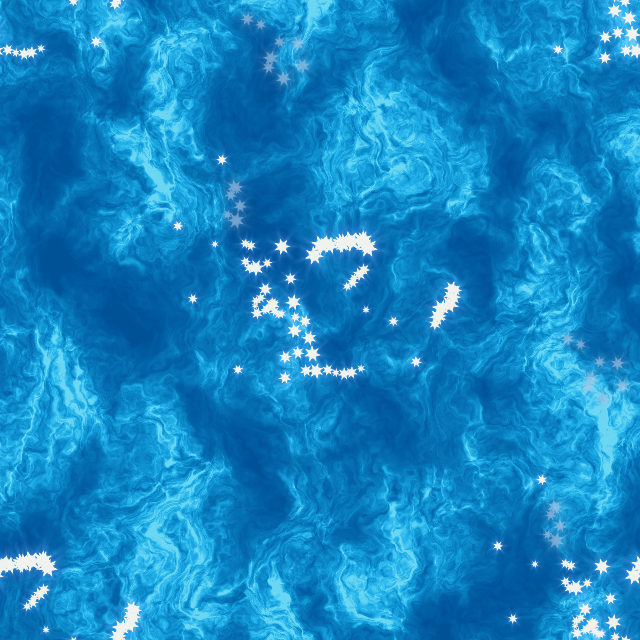
Write a Shadertoy shader that draws this texture.

```glsl
// Clear blue rippling water with pale light veins and clusters of star-shaped sun glints.

const vec3 ABYSS  = vec3(0.00, 0.32, 0.59);
const vec3 DEEP   = vec3(0.01, 0.38, 0.65);
const vec3 BLUE   = vec3(0.03, 0.49, 0.74);
const vec3 AZURE  = vec3(0.07, 0.60, 0.84);
const vec3 CYAN   = vec3(0.16, 0.72, 0.93);
const vec3 FOAM   = vec3(0.42, 0.84, 0.95);
const vec3 HALO   = vec3(0.36, 0.66, 0.98);
const vec3 HAZE   = vec3(0.66, 0.77, 0.90);
const vec3 GLINT  = vec3(0.94, 0.95, 0.93);

vec2 hash22(vec2 p) {
    vec3 q = fract(p.xyx * vec3(0.1031, 0.1030, 0.0973));
    q += dot(q, q.yzx + 33.33);
    return fract((q.xx + q.yz) * q.zy);
}

float cornerSlope(vec2 cell, vec2 corner, vec2 f) {
    return dot(hash22(cell + corner) * 2.0 - 1.0, f - corner);
}

float gradientNoise(vec2 p) {
    vec2 i = floor(p), f = p - i;
    vec2 u = f * f * f * (f * (f * 6.0 - 15.0) + 10.0);
    float low  = mix(cornerSlope(i, vec2(0, 0), f), cornerSlope(i, vec2(1, 0), f), u.x);
    float high = mix(cornerSlope(i, vec2(0, 1), f), cornerSlope(i, vec2(1, 1), f), u.x);
    return mix(low, high, u.y);
}

// Layered noise scaled to a standard deviation near one
float fbm(vec2 p, float gain) {
    float sum = 0.0, power = 0.0, amp = 1.0;
    for (int i = 0; i < 5; i++) {
        sum += amp * gradientNoise(p);
        power += amp * amp;
        amp *= gain;
        p = mat2(1.6, 1.2, -1.2, 1.6) * p + 17.3;
    }
    return 5.7 * sum / sqrt(power);
}

// Thin bright lines along the zero contours of a noise field
float veins(vec2 p, float sharpness, float gain) {
    return exp(-abs(fbm(p, gain)) * sharpness);
}

// Brightness of the water, from about -2 (deep) to 2 (lit)
float waterLight(vec2 p) {
    vec2 warp = vec2(fbm(p * 6.0 + 40.0, 0.5), fbm(p * 6.0 + 71.0, 0.5));
    vec2 q = p + 0.016 * warp;
    float broad = fbm(q * vec2(6.2, 4.4) + 90.0, 0.56);
    float ripple = fbm(q * vec2(38.0, 26.0) + 9.0 + warp, 0.65);
    float lit = smoothstep(-1.1, 0.9, broad);
    float strands = veins(q * vec2(6.5, 3.6) + 130.0, 8.0, 0.48);
    float web = veins(q * vec2(17.0, 11.0) + 210.0, 4.5, 0.55);
    return 0.74 * broad + mix(0.14, 0.42, lit) * ripple
         + 1.5 * strands * mix(0.15, 1.0, lit) + 0.8 * web * lit - 0.26;
}

float ramp(float a, float b, float x) {
    return clamp((x - a) / (b - a), 0.0, 1.0);
}

vec3 waterColor(float light) {
    vec3 c = mix(ABYSS, DEEP, ramp(-1.9, -1.04, light));
    c = mix(c, BLUE, ramp(-1.04, -0.08, light));
    c = mix(c, AZURE, ramp(-0.08, 0.66, light));
    c = mix(c, CYAN, ramp(0.66, 1.34, light));
    return mix(c, FOAM, ramp(1.34, 2.1, light));
}

// Shortest offset on a half-staggered repeat of the canvas
vec2 nearestCopy(vec2 d) {
    vec2 a = d - floor(d + 0.5);
    vec2 b = d - 0.5 - floor(d);
    return dot(a, a) < dot(b, b) ? a : b;
}

// x: solid star, y: surrounding glow with rays
vec2 sparkle(vec2 d, float size, float turn) {
    float r = length(d);
    float spike = pow(0.5 + 0.5 * cos(7.0 * atan(d.y, d.x) + turn), 3.0);
    float rim = size * (0.72 + 0.5 * spike);
    float core = 1.0 - smoothstep(rim - 0.0016, rim + 0.0016, r);
    float reach = size * (1.25 + 0.7 * spike);
    return vec2(core, exp(-r * r / (reach * reach)));
}

// Stars strewn along a sagging line
vec2 starRow(vec2 p, vec2 a, vec2 b, int count, float spread, float size, float sag, float seed) {
    vec2 light = vec2(0.0);
    for (int i = 0; i < count; i++) {
        float t = (float(i) + 0.5) / float(count);
        vec2 jitter = hash22(vec2(float(i) * 3.7, seed));
        vec2 look = hash22(vec2(seed + 5.3, float(i) * 2.9));
        vec2 center = mix(a, b, t) + (jitter - 0.5) * spread;
        center.y -= sag * 4.0 * t * (1.0 - t);
        float starSize = size * mix(0.65, 1.2, look.x);
        light = max(light, sparkle(nearestCopy(p - center), starSize, look.y * 6.28));
    }
    return light;
}

void mainImage(out vec4 fragColor, in vec2 fragCoord) {
    vec2 uv = fragCoord / iResolution.y;
    vec3 color = waterColor(waterLight(uv));

    // Pale, half-submerged glints
    vec2 faint = starRow(uv, vec2(0.36, 0.65), vec2(0.375, 0.72), 6, 0.02, 0.009, 0.0, 11.0);
    faint = max(faint, starRow(uv, vec2(0.41, 0.97), vec2(0.46, 0.88), 8, 0.06, 0.008, 0.0, 23.0));
    color = mix(color, HAZE, 0.3 * faint.y + 0.4 * faint.x);

    // Bright bars, loose cluster, chains and strays
    vec2 sun = starRow(uv, vec2(0.50, 0.607), vec2(0.58, 0.615), 12, 0.025, 0.014, 0.0, 31.0);
    sun = max(sun, starRow(uv, vec2(0.67, 0.49), vec2(0.72, 0.555), 10, 0.015, 0.0095, 0.0, 47.0));
    sun = max(sun, starRow(uv, vec2(0.40, 0.615), vec2(0.47, 0.42), 24, 0.075, 0.0085, 0.0, 59.0));
    sun = max(sun, starRow(uv, vec2(0.40, 0.53), vec2(0.44, 0.50), 8, 0.025, 0.006, 0.0, 67.0));
    sun = max(sun, starRow(uv, vec2(0.54, 0.55), vec2(0.575, 0.585), 5, 0.012, 0.007, 0.0, 73.0));
    sun = max(sun, starRow(uv, vec2(0.505, 0.425), vec2(0.57, 0.43), 5, 0.004, 0.0065, 0.012, 83.0));
    sun = max(sun, starRow(uv, vec2(0.20, 0.68), vec2(0.65, 0.42), 8, 0.25, 0.006, 0.0, 97.0));
    color = mix(color, HALO, 0.65 * sun.y);
    color = mix(color, GLINT, sun.x);

    fragColor = vec4(color, 1.0);
}
```
